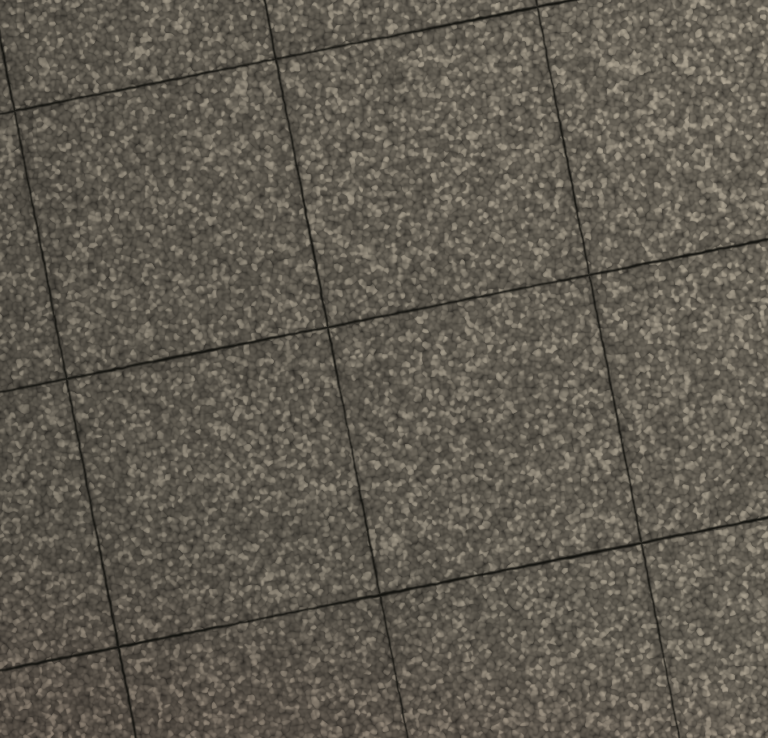
Reproduce this texture procedurally as a Shadertoy shader.

```glsl
// Tilted square paving slabs of fine pebbled stone, split by thin dark joints.

// Layout, in units of the canvas height
const vec2 CORNER = vec2(0.4444, 0.5569);       // one joint crossing
const vec2 SIDE_ACROSS = vec2(0.3543, 0.0705);  // slab edge to the right
const vec2 SIDE_UP = vec2(-0.0705, 0.3631);     // slab edge upwards
const vec2 JOINT_THIN = vec2(0.0007, 0.0010);   // half widths: upright, level
const vec2 JOINT_THICK = vec2(0.0016, 0.0021);
const float JOINT_SOFT = 0.0019;
const float JOINT_WOBBLE = 0.0013;
const float GRIME_REACH = 0.006;
const float GRIME = 0.14;

// Stone
const float PEBBLE_SIZE = 0.0058;
const float PEBBLE_BLEND = 5.5;                 // higher is crisper
const float PEBBLE_RELIEF = 0.42;
const float GRIT_SIZE = 0.0048;
const float GRIT = 0.22;
const float BLOTCH = 0.08;
const float SLAB_VARIATION = 0.03;

// Colours
const vec3 STONE = vec3(0.382, 0.361, 0.321);
const vec3 JOINT = vec3(0.070, 0.070, 0.056);
const vec3 WARM_TINT = vec3(1.02, 0.985, 0.985);

float hash(vec2 p) {
    vec3 q = fract(p.xyx * vec3(0.1031, 0.1030, 0.0973));
    q += dot(q, q.yzx + 33.33);
    return fract((q.x + q.y) * q.z);
}

vec2 hash2(vec2 p) {
    return vec2(hash(p + 17.3), hash(p + 71.9));
}

float noise(vec2 p) {
    vec2 i = floor(p), f = fract(p);
    f = f * f * (3.0 - 2.0 * f);
    return mix(mix(hash(i), hash(i + vec2(1, 0)), f.x),
               mix(hash(i + vec2(0, 1)), hash(i + vec2(1, 1)), f.x), f.y);
}

// Brightness of softly blended Voronoi pebbles; some are pale
float pebbles(vec2 p) {
    vec2 cell = floor(p), f = fract(p);
    float total = 0.0, sum = 0.0;
    for (int y = -1; y <= 1; y++)
    for (int x = -1; x <= 1; x++) {
        vec2 o = vec2(x, y);
        vec2 d = o + 0.05 + 0.9 * hash2(cell + o) - f;
        float h = hash(cell + o);
        float tone = 0.81 + 0.25 * h + 0.45 * smoothstep(0.62, 1.0, h);
        float w = exp(-PEBBLE_BLEND * dot(d, d));
        total += w;
        sum += w * tone;
    }
    float gap = -log(total) / PEBBLE_BLEND;     // smooth squared distance
    return sum / total + PEBBLE_RELIEF * (0.11 - gap);
}

// Coverage of a joint at distance d, uneven along its length
float joint(float d, vec2 widths, float line, float along, float pixel) {
    float wear = 0.65 * noise(vec2(line * 7.0 + 40.0, along * 2.5 + 30.0))
               + 0.35 * noise(vec2(line * 5.0 + 80.0, along * 22.0 + 60.0));
    float halfWidth = mix(widths.x, widths.y, wear);
    float soft = max(JOINT_SOFT, 0.75 * pixel);
    return mix(0.80, 1.0, wear)
         * (1.0 - smoothstep(halfWidth - soft, halfWidth + soft, d));
}

void mainImage(out vec4 fragColor, in vec2 fragCoord) {
    float pixel = 1.0 / iResolution.y;
    vec2 p = fragCoord * pixel;

    // Slab coordinates: whole numbers lie on the joints
    vec2 wobble = vec2(noise(p * 120.0), noise(p * 120.0 + 90.0)) - 0.5;
    mat2 sides = mat2(SIDE_ACROSS, SIDE_UP);
    vec2 slab = inverse(sides) * (p + JOINT_WOBBLE * wobble - CORNER);
    vec2 line = round(slab);
    vec2 edge = abs(slab - line) * determinant(sides)
              / vec2(length(SIDE_UP), length(SIDE_ACROSS));

    // Pebbled surface with fine grit
    vec2 warp = 0.5 * vec2(noise(p * 190.0), noise(p * 190.0 + 50.0));
    float tone = pebbles(p / PEBBLE_SIZE + warp);
    tone += GRIT * (noise(p / GRIT_SIZE + 200.0) - 0.5);

    // Light from the upper right, blotches and slab differences
    float light = 0.87 + 0.18 * p.x + 0.08 * p.y;
    light += BLOTCH * (0.6 * noise(p * 5.0 + 3.0) + 0.4 * noise(p * 19.0) - 0.5);
    light += SLAB_VARIATION * (hash(floor(slab) + 25.0) - 0.5);
    vec3 color = STONE * tone * light;
    color *= mix(WARM_TINT, vec3(1.0), smoothstep(0.0, 0.35, p.y + 0.2 * p.x));

    // Grime beside the joints, then the joints
    color *= 1.0 - GRIME * exp(-min(edge.x, edge.y) / GRIME_REACH);
    float upright = joint(edge.x, vec2(JOINT_THIN.x, JOINT_THICK.x), line.x, slab.y, pixel);
    float level = joint(edge.y, vec2(JOINT_THIN.y, JOINT_THICK.y), line.y + 9.0, slab.x, pixel);
    color = mix(color, JOINT, max(upright, level));

    fragColor = vec4(clamp(color, 0.0, 1.0), 1.0);
}
```
